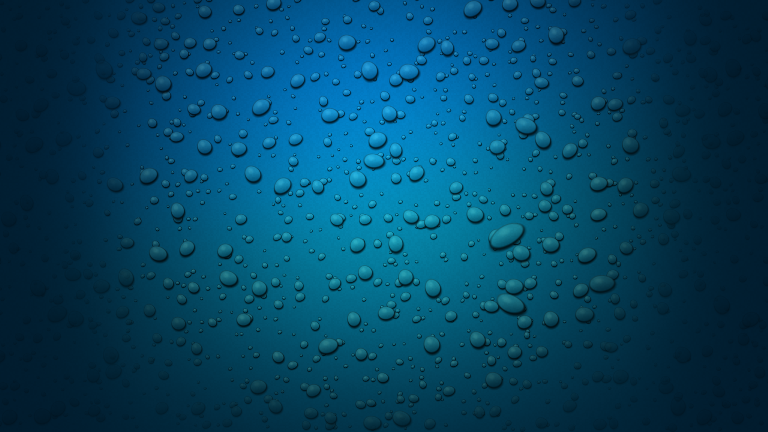
This texture is drawn by a Shadertoy shader. Its source:

```glsl
// Water drops on a blue-teal sheet lit by a soft pool of light.
// Three staggered cellular layers scatter drops from fine to large; each drop
// is a stretched disc with a lit top, a thin dark lower rim and a tight shadow.

vec3 hash3(vec2 c) {
    return fract(sin(vec3(dot(c, vec2(127.1, 311.7)),
                          dot(c, vec2(269.5, 183.3)),
                          dot(c, vec2(419.2, 371.9)))) * 4375.5);
}

// Strength of the light pool: wide, falling off faster below its centre
float lightPool(vec2 p) {
    vec2 q = p - vec2(0.88, 0.57);
    q /= vec2(0.54, q.y > 0.0 ? 0.57 : 0.46);
    return exp(-dot(q, q));
}

vec3 sheetColour(vec2 p, float light) {
    float blueness = smoothstep(0.38, 0.92, p.y - 0.2 * (p.x - 0.88));
    vec3 lit = mix(vec3(0.02, 0.55, 0.69), vec3(0.005, 0.54, 0.89), blueness);
    return mix(vec3(0.004, 0.105, 0.175), lit, light);
}

// Paints one drop; shading stays upright whatever the tilt of its shape
void paintDrop(inout vec3 col, vec2 offset, vec2 radii, float tilt,
               vec3 sheet, float light) {
    float reach = 1.5 * max(radii.x, radii.y) + 4.0 / iResolution.y;
    if (dot(offset, offset) > reach * reach) return;

    float c = cos(tilt), s = sin(tilt);
    mat2 turn = mat2(c, -s, s, c);
    vec2 v = transpose(turn) * ((turn * offset) / radii);
    v.x += 0.10 * v.y * v.y;
    float edge = length(v);
    float soft = 0.8 / (iResolution.y * min(radii.x, radii.y));
    float presence = smoothstep(0.07, 0.42, light);
    float inside = 1.0 - smoothstep(1.0 - soft, 1.0 + soft, edge);

    // Tight shadow below and slightly right
    float shade = 1.0 - smoothstep(0.92 - soft, 1.10 + soft, length(v - vec2(0.07, -0.15)));
    col *= 1.0 - 0.68 * shade * (0.15 + 0.85 * presence);

    // Flat lit dome, thin crescent and rim, small glint
    float dome = smoothstep(-1.0, 0.5, v.y - 0.25 * v.x);
    vec3 body = sheet * mix(0.78, 1.02, dome);
    body += vec3(0.085, 0.085, 0.045) * dome * presence;
    float crescent = smoothstep(0.88, 1.10, length(v - vec2(-0.06, 0.16)));
    body *= 1.0 - 0.65 * crescent * (0.3 + 0.7 * presence);
    body *= 1.0 - 0.30 * smoothstep(0.84, 1.0, edge);
    float glint = 1.0 - smoothstep(0.1, 0.5, length(v - vec2(-0.25, 0.4)));
    body += vec3(0.06, 0.06, 0.04) * glint * presence;
    col = mix(col, body, inside * (0.4 + 0.6 * presence));
}

// Scatters drops on a staggered grid; sizes are fractions of the cell
void scatterDrops(inout vec3 col, vec2 p, float cell, float density,
                  vec2 sizeRange, float seed, vec3 sheet, float light) {
    vec2 g = p / cell + seed;
    for (int j = -1; j <= 1; j++) {
        float row = floor(g.y) + float(j);
        float shift = 0.5 * mod(row, 2.0);
        for (int i = -1; i <= 1; i++) {
            vec2 id = vec2(floor(g.x - shift) + float(i), row);
            vec3 place = hash3(id + seed);
            vec3 form = hash3(id + seed + 37.0);
            if (place.z > density) continue;
            vec2 centre = id + vec2(shift, 0.0) + 0.5 + 0.6 * (place.xy - 0.5);
            float radius = cell * mix(sizeRange.x, sizeRange.y, form.x);
            vec2 radii = radius * vec2(1.0 + 0.22 * form.y, 0.95);
            paintDrop(col, (g - centre) * cell, radii, 2.4 * (form.z - 0.6), sheet, light);
        }
    }
}

void mainImage(out vec4 fragColor, in vec2 fragCoord) {
    vec2 p = fragCoord / iResolution.y;
    p.x += 0.5 * (16.0 / 9.0 - iResolution.x / iResolution.y);

    // Dark bands at both sides narrow the pool
    float sides = smoothstep(0.02, 0.36, p.x) * smoothstep(1.76, 1.42, p.x);
    float light = lightPool(p) * mix(0.4, 1.0, sides);
    vec3 sheet = sheetColour(p, light);
    vec3 col = sheet;

    // Fine, medium and large drops
    scatterDrops(col, p, 0.027, 0.36, vec2(0.09, 0.19), 3.0, sheet, light);
    scatterDrops(col, p, 0.047, 0.50, vec2(0.13, 0.23), 11.0, sheet, light);
    scatterDrops(col, p, 0.078, 0.66, vec2(0.15, 0.25), 23.0, sheet, light);

    // A few broad drops that have run together
    paintDrop(col, p - vec2(1.174, 0.454), vec2(0.044, 0.024), 0.55, sheet, light);
    paintDrop(col, p - vec2(1.183, 0.296), vec2(0.035, 0.021), -0.45, sheet, light);
    paintDrop(col, p - vec2(1.218, 0.708), vec2(0.026, 0.019), -0.40, sheet, light);
    paintDrop(col, p - vec2(1.394, 0.343), vec2(0.030, 0.020), 0.05, sheet, light);
    paintDrop(col, p - vec2(0.866, 0.627), vec2(0.024, 0.017), -0.15, sheet, light);
    paintDrop(col, p - vec2(0.947, 0.833), vec2(0.023, 0.019), -0.10, sheet, light);

    // Faint grain
    col *= 1.0 + 0.04 * (hash3(floor(p * 288.0)).x - 0.5);
    fragColor = vec4(clamp(col, 0.0, 1.0), 1.0);
}
```
